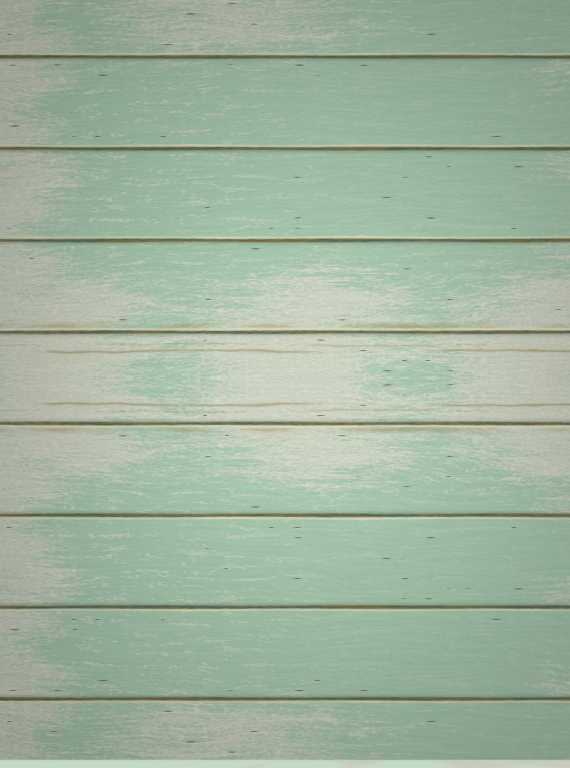
Reproduce this texture procedurally as a WebGL 2 fragment shader.

```glsl
#version 300 es
precision highp float;

uniform vec2 u_resolution;
out vec4 outColor;

#define PITCH 0.1195
#define MIRROR_Y 0.508
#define GROOVE_HALF 0.013
#define LIP_WIDTH 0.03
#define STRIP_HEIGHT 0.0105
#define RAGGEDNESS 0.85
#define GRAIN 0.017
#define VIGNETTE 0.25
#define MINT vec3(0.63, 0.75, 0.655)
#define BARE vec3(0.785, 0.795, 0.735)
#define RUST vec3(0.57, 0.49, 0.31)
#define GROOVE vec3(0.33, 0.3, 0.19)

vec2 hash2(vec2 p) {
  return fract(sin(vec2(dot(p, vec2(127.1, 311.7)), dot(p, vec2(269.5, 183.3)))) * 43758.5);
}

// Distance to the nearest scattered cell point
float cellular(vec2 p) {
  vec2 cell = floor(p), f = p - cell;
  float nearest = 2.0;
  for (int j = -1; j <= 1; j++) {
    for (int i = -1; i <= 1; i++) {
      vec2 o = vec2(i, j);
      vec2 d = o + hash2(cell + o) - f;
      nearest = min(nearest, dot(d, d));
    }
  }
  return sqrt(nearest);
}

float bump(float x, float center, float width) {
  float d = (x - center) / width;
  return exp(-d * d);
}

// Broad rubbing: left ends, middle boards, outermost boards
float wearAmount(float x, float m) {
  float wobble = 0.03 * sin(m * 5.0) + 0.02 * sin(m * 13.0 + 1.0);
  float leftEnd = 1.0 - smoothstep(-0.02, 0.24, x + wobble);
  float rubbed = 0.5 + 0.5 * cos((x - 0.1 + wobble) * 14.6);
  float inward = 1.0 - smoothstep(0.75, 1.6, m);
  float middle = (0.36 + 0.46 * rubbed) * inward;
  float core = 0.2 * (1.0 - smoothstep(0.4, 0.55, m)) - 0.28 * bump(m, 0.05, 0.17) * (1.0 - rubbed);
  float outer = 0.62 * bump(x, 0.4, 0.27) * smoothstep(3.1, 3.8, m);
  float rightEnd = 0.5 * smoothstep(0.88, 1.0, x) * bump(fract(m + 0.5), 0.85, 0.25);
  return max(max(0.75 * leftEnd, middle + core), max(outer, rightEnd));
}

// Sparse elongated dark specks, denser beside the grooves
float specks(vec2 p, float seam) {
  vec2 grid = p * vec2(26.0, 9.0);
  vec2 chance = hash2(floor(grid) + 17.0);
  vec2 d = (fract(grid) - 0.3 - 0.4 * chance.yx) * vec2(0.24, 0.68);
  float present = step(0.965 - 0.1 * bump(seam, 0.0, 0.2), chance.x);
  return present * (1.0 - smoothstep(0.01, 0.02 + 0.06 * chance.y, length(d)));
}

void main() {
  vec2 uv = gl_FragCoord.xy / u_resolution;
  float x = uv.x;
  float m = abs(uv.y - MIRROR_Y) / PITCH;
  float board = floor(m + 0.5);
  float seam = fract(m) - 0.5;
  float aa = 0.7 / (u_resolution.y * PITCH);

  // Fibre coordinates bend gently and differ from board to board
  float bend = 0.03 * sin(x * 9.0 + board * 2.3) + 0.014 * sin(x * 23.0 + m * 4.0);
  vec2 fibre = vec2(x + board * 7.3, m + bend);
  float broad = cellular(fibre * vec2(8.0, 4.5)) - 0.45;
  float flake = cellular(fibre * vec2(20.0, 14.0)) - 0.45;
  float fleck = cellular(fibre * vec2(50.0, 34.0) + 2.0 * flake) - 0.45;
  float speck = cellular(fibre * vec2(115.0, 45.0) + 2.0 * broad) - 0.45;
  float fiber = cellular(fibre * vec2(7.0, 26.0) + broad) - 0.45;
  float ragged = 0.3 * broad + 0.3 * flake + 0.36 * fleck + 0.32 * speck + 0.3 * fiber;

  // Thinly worn paint, with pale broken streaks along the fibre
  float wear = wearAmount(x, m) + RAGGEDNESS * ragged;
  float bare = 0.9 * smoothstep(0.14, 0.74, wear);
  float ridge = smoothstep(0.86, 1.0, sin(fibre.y * 27.0 + 1.5 * sin(x * 7.0 + board) + 2.0 * broad));
  float streak = ridge * smoothstep(-0.1, 0.2, flake + 0.8 * speck);
  float chips = smoothstep(0.2, 0.42, flake + 0.6 * fleck + 0.5 * speck);
  float leftward = 1.0 - 0.7 * smoothstep(0.25, 0.7, x);
  float exposed = max(leftward, 1.0 - smoothstep(1.0, 1.6, m));
  bare = max(bare, max(0.5 * chips, 0.7 * streak) * exposed);
  vec3 color = mix(MINT, BARE, bare);

  // Irregular fibre lines and fine mottling
  float lines = sin(fibre.y * 79.0 + 3.0 * sin(x * 6.0 + board) + 4.0 * broad)
              * sin(fibre.y * 37.0 + 3.0 * sin(x * 4.0 + board * 3.0));
  color += GRAIN * (0.4 * lines + 1.2 * fleck + 1.1 * fiber + 2.2 * speck * (0.4 + bare));

  // Thin, straight, broken tan lines in the middle board; soft stains outside it
  float run = smoothstep(-0.25, 0.2, broad + 0.5 * fleck + 0.2 * sin(x * 8.0));
  float crack = bump(m + 0.012 * sin(x * 13.0) + 0.02 * flake, 0.29, 0.014) * run;
  crack += 0.5 * bump(m + 0.01 * sin(x * 9.0 + 2.0) + 0.02 * flake, 0.36, 0.012) * (1.0 - run);
  float stain = bump(m + 0.03 * flake, 0.56, 0.035) * smoothstep(-0.4, 0.35, broad + 0.6 * fleck);
  color = mix(color, RUST, 0.52 * crack + 0.42 * stain);
  color = mix(color, GROOVE, 0.6 * specks(vec2(x, m), seam));

  // Grooves: soft shade, pale lip outside, thin straight line inside
  float rustiness = smoothstep(-0.3, 0.25, broad + 0.25 * sin(x * 11.0 + board * 4.0));
  float uneven = 0.003 * sin(x * 17.0 + board * 5.0) + 0.004 * fleck;
  color *= 1.0 - 0.15 * bump(seam, -0.015, 0.03);
  float lip = smoothstep(-aa, aa, seam - GROOVE_HALF)
            * (1.0 - smoothstep(-aa, aa, seam - GROOVE_HALF - LIP_WIDTH - uneven));
  color = mix(color, BARE * vec3(1.05, 1.04, 0.96), (0.7 + 0.5 * fiber) * lip);
  float groove = 1.0 - smoothstep(-aa, aa + 0.008, abs(seam + 0.002) - GROOVE_HALF - uneven);
  vec3 grooveColor = mix(vec3(0.32, 0.37, 0.26), mix(GROOVE, RUST, 0.4), rustiness);
  color = mix(color, grooveColor, (0.84 + 0.3 * fleck) * groove);

  // Pale board edge along the bottom
  float edge = 1.0 / u_resolution.y;
  float strip = 1.0 - smoothstep(STRIP_HEIGHT - edge, STRIP_HEIGHT + edge, uv.y);
  vec3 stripColor = mix(vec3(0.77, 0.85, 0.78), BARE, smoothstep(0.0, 0.3, broad));

  // Darkened rim
  vec2 fromCenter = (uv - vec2(0.54, 0.5)) * vec2(1.5, 1.75);
  color *= 1.05 - VIGNETTE * smoothstep(0.1, 1.25, length(fromCenter));
  color = mix(color, stripColor, strip);
  outColor = vec4(clamp(color, 0.0, 1.0), 1.0);
}
```
